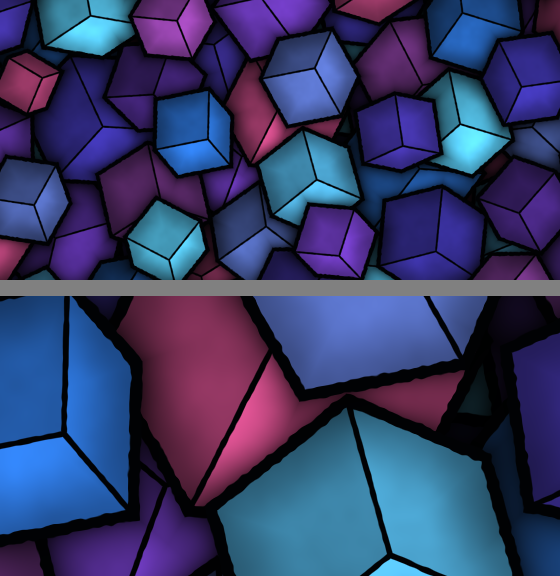
Top, the full canvas; bottom, a detail of the centre.
Give the GLSL for this background, as a Shadertoy shader.

```glsl
const int CUBES = 74;

vec3 hash3(float n) {
    return fract(sin(n * vec3(12.71, 31.17, 7.47) + 1.3) * 43758.5);
}

float hash2(vec2 p) {
    vec3 q = fract(p.xyx * 0.1031);
    q += dot(q, q.yzx + 33.33);
    return fract((q.x + q.y) * q.z);
}

float noise(vec2 p) {
    vec2 i = floor(p), f = fract(p);
    f = f * f * (3.0 - 2.0 * f);
    return mix(mix(hash2(i), hash2(i + vec2(1, 0)), f.x),
               mix(hash2(i + vec2(0, 1)), hash2(i + vec2(1, 1)), f.x), f.y);
}

float clouds(vec2 p) {
    float sum = 0.0, amp = 0.5;
    for (int i = 0; i < 4; i++) {
        sum += amp * noise(p);
        p = p * 2.1 + 17.0;
        amp *= 0.5;
    }
    return sum;
}

vec3 paint(int i) {
    vec3 colours[10] = vec3[10](
        vec3(0.34, 0.78, 0.93), vec3(0.42, 0.22, 0.72),
        vec3(0.16, 0.42, 0.78), vec3(0.25, 0.19, 0.62),
        vec3(0.58, 0.26, 0.66), vec3(0.32, 0.70, 0.88),
        vec3(0.38, 0.20, 0.68), vec3(0.36, 0.46, 0.80),
        vec3(0.24, 0.20, 0.66), vec3(0.74, 0.27, 0.48));
    return colours[(i * 3) % 10];
}

void mainImage(out vec4 fragColor, in vec2 fragCoord) {
    vec2 p = fragCoord / iResolution.y;
    float aspect = iResolution.x / iResolution.y;
    float px = 0.8 / iResolution.y;
    float grain = 0.78 + 0.42 * clouds(p * 7.0);
    float wobble = 0.003 * (noise(p * 130.0) - 0.5);
    vec3 col = vec3(0.03, 0.04, 0.08);

    // Cubes from back to front, shrinking towards the viewer
    for (int i = 0; i < CUBES; i++) {
        float n = float(i);
        vec3 r = hash3(n), r2 = hash3(n + 91.0);
        float size = mix(0.19, 0.088, n / float(CUBES)) * mix(0.85, 1.15, r2.x);
        vec2 spread = fract(n * vec2(0.7549, 0.5698) + 0.08 * r2.yz);
        vec2 centre = spread * vec2(aspect + 0.4, 1.4) - 0.2;

        // View direction in cube space, kept away from edge-on faces
        vec3 w = normalize(mix(vec3(0.38), vec3(1.0), r));
        vec3 u = normalize(cross(w, vec3(0, 0, 1)));
        vec3 v = cross(w, u);
        float angle = 6.2832 * r2.y;
        mat2 spin = mat2(cos(angle), sin(angle), -sin(angle), cos(angle));
        vec2 q = spin * (p - centre);
        if (length(q) > 1.8 * size + 0.2) continue;

        // Silhouette and the three seams meeting at the near corner
        vec2 corner = size * vec2(dot(u, vec3(1)), dot(v, vec3(1)));
        float d = -1.0, seam = 1.0;
        for (int k = 0; k < 3; k++) {
            vec2 e = vec2(u[k], v[k]);
            vec2 side = normalize(vec2(-e.y, e.x));
            float reach = size * dot(abs(u * side.x + v * side.y), vec3(1));
            d = max(d, abs(dot(side, q)) - reach);
            vec2 x = q - corner;
            float along = clamp(-dot(x, e) / dot(e, e), 0.0, 2.0 * size);
            seam = min(seam, length(x + e * along));
        }

        // Visible face is the first plane left along the view ray
        vec3 t = (size - u * q.x - v * q.y) / w;
        vec2 light = spin * vec2(0.5, -0.6);
        vec3 lit = 0.74 + 0.36 * (u * light.x + v * light.y) + 0.12 * w;
        float shade = t.x < min(t.y, t.z) ? lit.x : (t.y < t.z ? lit.y : lit.z);

        vec3 face = paint(i) * shade * mix(0.75, 1.2, r2.z) * grain;
        face *= mix(0.72, 1.08, smoothstep(0.0, 0.09, -d));
        face *= smoothstep(-px, px, seam - 0.0033 + 0.4 * wobble);
        face *= smoothstep(-px, px, -d - 0.007 + wobble);

        // Soft shadow, then the outlined cube
        col *= 1.0 - 0.6 * exp(-max(d - 0.007, 0.0) / 0.028);
        col = mix(col, face + vec3(0.005, 0.008, 0.015),
                  smoothstep(px, -px, d - 0.007 + wobble));
    }

    // Gentle darkening towards the borders
    vec2 edge = p / vec2(aspect, 1.0) - 0.5;
    col *= 1.06 - 0.45 * dot(edge, edge);
    fragColor = vec4(col, 1.0);
}
```
